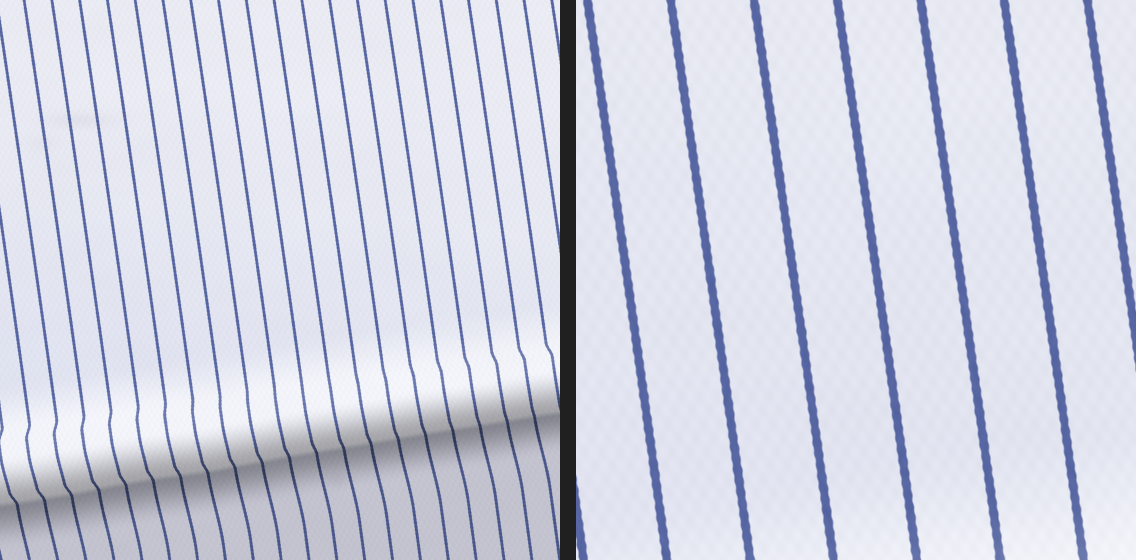
Left: the whole. Right: its middle third, enlarged.
This texture is drawn by a Shadertoy shader. Its source:

```glsl
// Woven white shirting with slanted navy pinstripes, crossed by one rolled fold.

const float TAU = 6.2831853;
const float PITCH = 0.0496;        // distance between stripes
const float STRIPE_WIDTH = 0.0052;
const float FIRST_STRIPE = 0.043;  // stripe position on the top edge

const vec3 CLOTH = vec3(0.915, 0.92, 0.952);
const vec3 CLOTH_COOL = vec3(0.875, 0.886, 0.938);
const vec3 HIGHLIGHT = vec3(0.952, 0.957, 0.978);
const vec3 FOLD_GREY = vec3(0.64, 0.64, 0.66);
const vec3 CAST_SHADOW = vec3(0.52, 0.52, 0.56);
const vec3 LOWER_CLOTH = vec3(0.765, 0.765, 0.815);
const vec3 INK = vec3(0.34, 0.40, 0.635);

vec2 gradientAt(vec2 cell) {
    vec2 h = vec2(dot(cell, vec2(127.1, 311.7)), dot(cell, vec2(269.5, 183.3)));
    return fract(sin(h) * 43758.5) * 2.0 - 1.0;
}

float gradientNoise(vec2 p) {
    vec2 i = floor(p), f = p - i;
    vec2 w = f * f * f * (f * (f * 6.0 - 15.0) + 10.0);
    vec2 e = vec2(1.0, 0.0);
    float low = mix(dot(gradientAt(i), f), dot(gradientAt(i + e), f - e), w.x);
    float high = mix(dot(gradientAt(i + e.yx), f - e.yx),
                     dot(gradientAt(i + e.xx), f - e.xx), w.x);
    return mix(low, high, w.y);
}

// Position across the fold: 0 at its upper crease, 1 at its lower edge.
float foldCoord(vec2 p) {
    float upper = 0.781 - 0.155 * p.x;
    float lower = 0.901 - 0.165 * p.x;
    return (p.y - upper) / (lower - upper);
}

// Sideways displacement of the stripes: slight bow, then the fold's kinks.
float stripeShift(vec2 p, float s) {
    float bow = 0.150 * p.y - 0.008 * p.y * p.y;
    float upperKink = mix(-0.010, 0.008, p.x) * smoothstep(-0.16, 0.08, s);
    float roll = mix(0.008, 0.001, p.x) * smoothstep(0.3, 1.0, s);
    float lowerKink = mix(0.010, 0.002, p.x) * smoothstep(0.83, 1.05, s);
    return bow + upperKink + roll + lowerKink + 0.010 * smoothstep(1.0, 2.2, s);
}

vec3 clothShade(vec2 p, float s) {
    vec3 c = mix(CLOTH, CLOTH_COOL, smoothstep(0.1, 0.7, p.y) * mix(1.0, 0.65, p.x));
    c = mix(c, HIGHLIGHT, smoothstep(-0.85, 0.0, s));
    c = mix(c, FOLD_GREY, smoothstep(0.28, 1.0, s));
    vec3 below = mix(CAST_SHADOW, LOWER_CLOTH, smoothstep(0.98, 1.7, s));
    return mix(c, below, smoothstep(0.95, 1.06, s));
}

// Fine diamond lattice of the weave, from -1 to 1.
float diamondWeave(vec2 p) {
    vec2 q = p / vec2(0.0104, 0.0165) * TAU * 0.5;
    return 0.5 * (cos(2.0 * (q.x + q.y)) + cos(2.0 * (q.x - q.y)));
}

float softSpot(vec2 p, vec2 centre, vec2 radius) {
    vec2 d = (p - centre) / radius;
    return exp(-dot(d, d));
}

// Faint smudges and uneven tone.
float wear(vec2 p) {
    float tone = 0.010 * gradientNoise(p * vec2(5.0, 9.0))
               + 0.006 * gradientNoise(p * vec2(14.0, 30.0) + 7.0);
    float smudge = 0.035 * softSpot(p, vec2(0.14, 0.215), vec2(0.06, 0.014))
                 + 0.018 * softSpot(p, vec2(0.08, 0.255), vec2(0.03, 0.015))
                 + 0.020 * softSpot(p, vec2(0.605, 0.86), vec2(0.014));
    return tone - smudge;
}

// Stripe coverage with thread steps along its edges.
float stripeMask(float u, float along, float pixel) {
    float k = floor(u / PITCH + 0.5);
    float offset = u - k * PITCH;
    float thread = sin(along * TAU * 150.0 + k * 2.4);
    float ragged = gradientNoise(vec2(along * 110.0, k * 3.7 + 0.5));
    float halfWidth = 0.5 * STRIPE_WIDTH + 0.00022 * thread + 0.0004 * ragged;
    float blur = max(0.75 * pixel, 0.0007);
    return 1.0 - smoothstep(-blur, blur, abs(offset) - halfWidth);
}

void mainImage(out vec4 fragColor, in vec2 fragCoord) {
    vec2 p = fragCoord / iResolution.xy;
    p.y = 1.0 - p.y; // measured downward from the top edge
    float pixel = 1.0 / min(iResolution.x, iResolution.y);

    float s = foldCoord(p) + 0.05 * gradientNoise(vec2(p.x * 9.0, 0.5));
    float u = p.x - stripeShift(p, s) - FIRST_STRIPE;

    vec3 shade = clothShade(p, s);
    float weave = diamondWeave(vec2(u, p.y));
    vec3 cloth = shade + 0.010 * weave + wear(p);

    // Ink darkens faster than cloth in shadow and pales under the highlight.
    float light = dot(shade, vec3(0.333)) / 0.92;
    float glare = smoothstep(-0.6, 0.0, s) * (1.0 - smoothstep(0.15, 0.6, s));
    vec3 ink = INK * mix(0.55, 1.0, smoothstep(0.6, 1.0, light));
    ink = mix(ink, HIGHLIGHT, 0.14 * glare);
    ink += 0.03 * gradientNoise(vec2(u * 260.0, p.y * 120.0));

    vec3 color = mix(cloth, ink, stripeMask(u, p.y, pixel));
    fragColor = vec4(clamp(color, 0.0, 1.0), 1.0);
}
```
